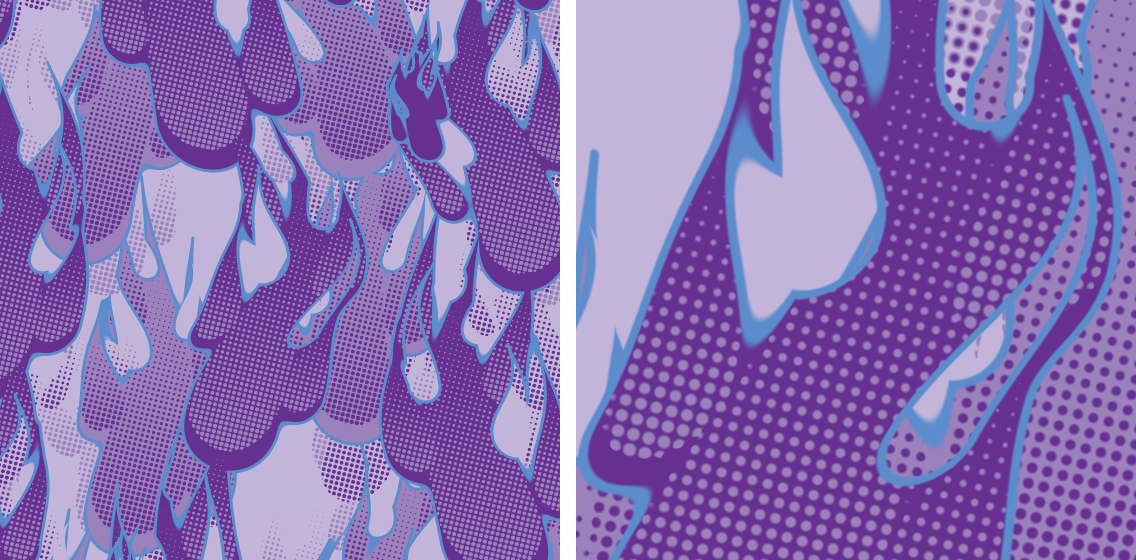
Left: the whole. Right: its middle third, enlarged.
A three.js fragment shader for this pattern:

```glsl
// Layered flames with round bottoms, wavy pointed tips and drop-shaped gaps.
// Every flame is a body plus side tongues (signed distances), scattered on a
// staggered grid, outlined in blue and shaded with slanted halftone dots.

varying vec2 vUv;

#define CELL vec2(0.46, 0.54)  // grid spacing of the flames
#define BODY_R 0.088           // radius of the main flame
#define BODY_H 0.62            // height of the main flame
#define TONGUE_R 0.046         // radius of the side tongues
#define GAP_R 0.027            // radius of the drop-shaped gaps
#define SWAY 0.020             // sideways waving of a whole layer
#define LINE 0.0026            // half width of the outline
#define DOT 0.0094             // halftone spacing
#define AA 0.0011              // edge softness

const float PI = 3.14159;
const vec3 LIGHT = vec3(0.76, 0.71, 0.85);
const vec3 MID = vec3(0.61, 0.51, 0.74);
const vec3 DARK = vec3(0.40, 0.19, 0.57);
const vec3 BLUE = vec3(0.36, 0.55, 0.80);

vec3 hash3(vec3 p) {
  p = fract(p * vec3(0.1031, 0.1030, 0.0973));
  p += dot(p, p.yxz + 33.33);
  return fract((p.xxy + p.yxx) * p.zyx);
}

float smoothMin(float a, float b, float k) {
  float h = max(k - abs(a - b), 0.0) / k;
  return min(a, b) - 0.25 * h * h * k;
}

// Wavy drop standing on a round bottom: x = distance, y = halftone level.
vec2 drop(vec2 p, float r, float h, float bend) {
  float t = clamp(p.y / h, 0.0, 1.0);
  float x = p.x - bend * (1.0 - cos(5.0 * t));
  float width = 0.5 * r * (1.0 + cos(PI * t));
  float slope = (0.5 * PI * r * sin(PI * t) - sign(x) * 5.0 * bend * sin(5.0 * t)) / h;
  float d = (abs(x) - width) * inversesqrt(1.0 + slope * slope);
  if (p.y < 0.0) d = length(p) - r;
  if (p.y > h) d = length(vec2(x, p.y - h));
  // a plain crescent stays free of dots along the bottom
  float rim = 0.5 * r * (1.0 - smoothstep(-1.0, 0.5, p.y / r));
  float level = clamp(1.0 - (p.y + r) / (0.75 * h + r), 0.0, 1.0);
  return vec2(d, level * smoothstep(0.0, 0.006, -d - rim));
}

// One flame: body, tongues on alternating sides, a gap above each tongue.
vec2 flame(vec2 p, vec3 id) {
  vec3 rnd = hash3(id + 7.0);
  float t = clamp(p.y / BODY_H, 0.0, 1.0);
  p.x -= (rnd.x < 0.5 ? -1.0 : 1.0) * mix(0.025, 0.05, rnd.y) * (1.0 - cos(5.0 * t));
  vec2 f = drop(p, BODY_R * mix(0.85, 1.1, rnd.z), BODY_H, 0.0);
  float gaps = 1.0;
  float side = rnd.z < 0.5 ? -1.0 : 1.0;
  for (int i = 0; i < 4; i++) {
    float n = float(i);
    vec3 h = hash3(id + 13.0 + 5.0 * n);
    vec2 root = vec2(side * (0.112 - 0.018 * n + 0.02 * h.x), 0.03 + 0.1 * n + 0.05 * h.y);
    float size = mix(0.7, 1.15, h.z);
    vec2 tongue = drop(p - root, TONGUE_R * size, mix(0.2, 0.3, h.x), side * mix(-0.016, 0.022, h.y));
    f = vec2(smoothMin(f.x, tongue.x, 0.025), max(f.y, tongue.y));
    vec2 gapRoot = root + vec2(-side * 0.045, 0.10 + 0.03 * h.z);
    gaps = min(gaps, drop(p - gapRoot, GAP_R * mix(0.8, 1.3, h.y), mix(0.15, 0.24, h.z), side * 0.014).x);
    side = -side;
  }
  f.x = max(f.x, -gaps);
  return f;
}

// Scattered flames; keep is the share of grid cells that hold one.
vec2 flames(vec2 p, float scale, float seed, float keep) {
  p = p * scale + seed * vec2(0.37, 0.23);
  p.x += SWAY * sin(9.0 * p.y + seed);
  vec2 best = vec2(1.0, 0.0);
  for (int i = -1; i <= 1; i++) {
    float column = floor(p.x / CELL.x) + float(i);
    float lift = CELL.y * (0.5 * mod(column, 2.0) + 0.25 * hash3(vec3(column + 40.0, seed, 3.0)).x);
    for (int j = -1; j <= 1; j++) {
      float row = floor((p.y - lift) / CELL.y) + float(j);
      vec3 id = vec3(column + 40.0, row + 40.0, seed);
      vec3 rnd = hash3(id);
      vec2 q = p - vec2((column + 0.4 + 0.2 * rnd.x) * CELL.x, row * CELL.y + lift + 0.12 * rnd.y);
      if (rnd.z > keep || abs(q.x) > 0.34) continue;
      vec2 f = flame(q, id);
      best = vec2(min(best.x, f.x), f.x < 0.0 ? max(best.y, f.y) : best.y);
    }
  }
  return vec2(best.x / scale, best.y);
}

float inside(float d) { return 1.0 - smoothstep(-AA, AA, d); }

float halftone(vec2 p, float level) {
  vec2 q = mat2(0.97, 0.24, -0.24, 0.97) * p / DOT;
  float soft = AA / DOT;
  float radius = 0.56 * sqrt(level) - soft;
  return 1.0 - smoothstep(-soft, soft, length(fract(q) - 0.5) - radius);
}

vec3 paint(vec3 under, vec2 p, vec2 f, vec3 fill, vec3 dotColor) {
  vec3 color = mix(under, mix(fill, dotColor, halftone(p, f.y)), inside(f.x));
  return mix(color, BLUE, inside(abs(f.x) - LINE));
}

void main() {
  vec2 p = vUv;
  // unoutlined ghost flames made of dots only
  vec2 pale = flames(p, 1.25, 11.0, 0.9);
  vec2 deep = flames(p, 1.4, 23.0, 0.6);
  vec3 color = mix(LIGHT, MID, halftone(p, pale.y) * inside(pale.x));
  color = mix(color, DARK, halftone(p, 0.85 * deep.y) * inside(deep.x));
  // solid flames from back to front, then small plain ones
  color = paint(color, p, flames(p, 1.05, 5.0, 1.0), MID, DARK);
  color = paint(color, p, flames(p, 1.0, 2.0, 1.0), DARK, MID);
  color = paint(color, p, vec2(flames(p, 2.7, 31.0, 0.2).x, 0.0), DARK, MID);
  gl_FragColor = vec4(color, 1.0);
}
```
